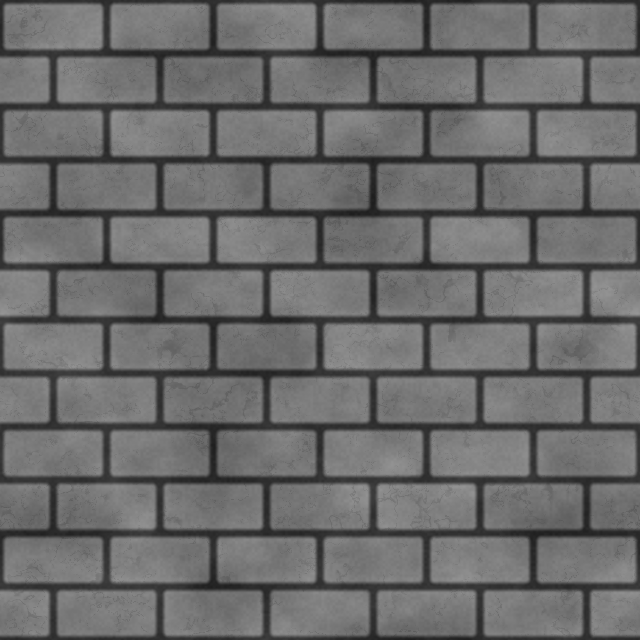
Write a WebGL 1 fragment shader that draws this texture.

```glsl
precision highp float;
// Seamless wall of soft-edged grey bricks in running bond, with clouded stains and hairline cracks.

uniform vec2 u_resolution;

const vec2 BRICK_COUNT = vec2(6.0, 12.0);   // repeats across and down
const float BRICK_ASPECT = 2.0;             // cell width over cell height

// Lengths in units of one row height
const float HALF_JOINT = 0.070;
const float CORNER_RADIUS = 0.085;
const float EDGE_SOFTNESS = 0.052;

const vec3 BRICK_COLOR = vec3(0.475);
const vec3 MORTAR_COLOR = vec3(0.182);

const float BRICK_TINT = 0.035;             // tone change from brick to brick
const float BRICK_STAIN = 0.24;
const float MORTAR_STAIN = 0.17;
const float RIM_LIGHT = 0.012;
const float CRACK_DEPTH = 0.055;
const float CRACK_WIDTH = 0.075;
const float GRAIN = 0.030;

const vec2 STAIN_SCALE = vec2(9.0, 11.0);
const vec2 CRACK_SCALE = vec2(38.0, 42.0);
const vec2 GRAIN_SCALE = vec2(230.0);

float hash(vec2 p) {
  vec3 q = fract(p.xyx * 0.1031);
  q += dot(q, q.yzx + 33.33);
  return fract((q.x + q.y) * q.z);
}

// Value noise that wraps after a whole number of cells
float noise(vec2 p, vec2 period, float seed) {
  vec2 cell = floor(p);
  vec2 f = fract(p);
  f = f * f * f * (f * (f * 6.0 - 15.0) + 10.0);
  vec2 lo = mod(cell, period) + seed;
  vec2 hi = mod(cell + 1.0, period) + seed;
  return mix(mix(hash(lo), hash(vec2(hi.x, lo.y)), f.x),
             mix(hash(vec2(lo.x, hi.y)), hash(hi), f.x), f.y);
}

float fbm(vec2 uv, vec2 scale, float seed) {
  float sum = 0.0;
  float weight = 0.5;
  for (int i = 0; i < 5; i++) {
    sum += weight * noise(uv * scale, scale, seed);
    scale *= 2.0;
    weight *= 0.55;
    seed += 17.0;
  }
  return sum / 1.055;
}

// Thin broken lines along the middle level of warped noise
float cracks(vec2 uv, vec2 scale, float seed) {
  vec2 warp = vec2(fbm(uv, scale, seed + 5.0), fbm(uv, scale, seed + 9.0)) - 0.5;
  float level = abs(noise(uv * scale + 2.2 * warp, scale, seed) - 0.5);
  float patches = smoothstep(0.45, 0.75, noise(uv * scale * 0.5, scale * 0.5, seed + 31.0));
  return patches * (1.0 - smoothstep(0.0, CRACK_WIDTH, level));
}

float roundedBox(vec2 p, vec2 halfSize, float radius) {
  vec2 d = abs(p) - halfSize + radius;
  return length(max(d, 0.0)) + min(max(d.x, d.y), 0.0) - radius;
}

void main() {
  vec2 uv = gl_FragCoord.xy / u_resolution;

  // Running bond: every other row moves by half a brick
  vec2 grid = uv * BRICK_COUNT;
  grid.x += 0.5 * (1.0 - mod(floor(grid.y), 2.0));
  vec2 brickId = mod(floor(grid), BRICK_COUNT);
  vec2 local = (fract(grid) - 0.5) * vec2(BRICK_ASPECT, 1.0);

  // Brick outline
  vec2 halfSize = 0.5 * vec2(BRICK_ASPECT, 1.0) - HALF_JOINT;
  float dist = roundedBox(local, halfSize, CORNER_RADIUS);
  float softness = max(EDGE_SOFTNESS, 0.75 * BRICK_COUNT.y / u_resolution.y);
  float brickMask = 1.0 - smoothstep(-softness, softness, dist);
  float rim = smoothstep(-0.15, -0.06, dist);

  // Wear
  float stain = fbm(uv, STAIN_SCALE, 3.0) - 0.5;
  float grain = noise(uv * GRAIN_SCALE, GRAIN_SCALE, 71.0) - 0.5;
  float crack = max(cracks(uv, CRACK_SCALE, 13.0), 0.8 * cracks(uv, CRACK_SCALE * 2.0, 47.0));
  float tint = hash(brickId + 101.0) - 0.5;

  // Surfaces
  vec3 brick = BRICK_COLOR + BRICK_TINT * tint + BRICK_STAIN * stain
             + RIM_LIGHT * rim - CRACK_DEPTH * crack + GRAIN * grain;
  vec3 mortar = MORTAR_COLOR + MORTAR_STAIN * stain + GRAIN * grain;

  gl_FragColor = vec4(mix(mortar, brick, brickMask), 1.0);
}
```
